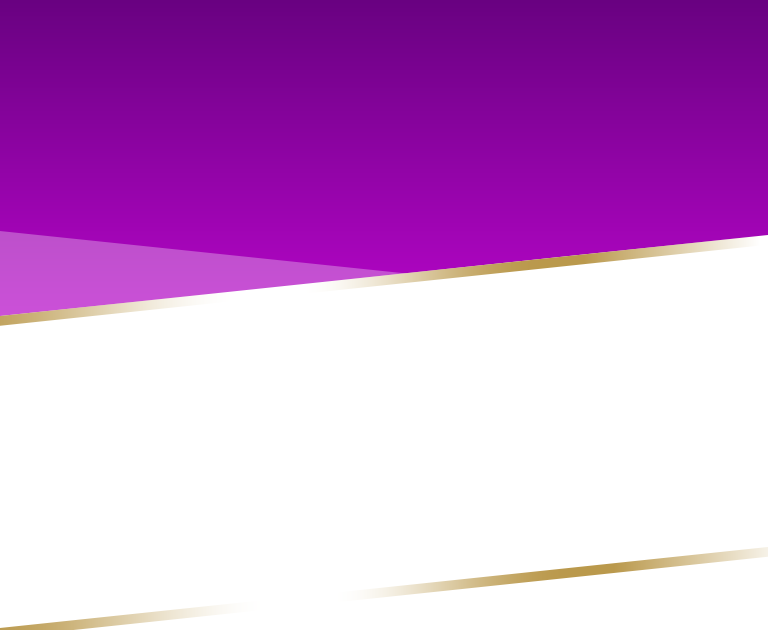
A Shadertoy shader for this background:

```glsl
// A purple header over white, cut by a rising diagonal, with a pale wedge at left.
// Two slanted gold ribbons fade in and out along their length. Straight edges are
// signed heights above a line; colours are layered with smooth coverage masks.

const vec3 WHITE = vec3(1.0);
const vec3 PURPLE_DARK = vec3(0.41, 0.005, 0.505);
const vec3 PURPLE_BRIGHT = vec3(0.67, 0.02, 0.745);
const vec3 GOLD = vec3(0.73, 0.60, 0.30);

const float SLOPE = 0.1286;
const float WEDGE_SLOPE = -0.1274;
const float HEADER_START = 0.4984;
const float WEDGE_START = 0.6333;
const float LOWER_START = 0.0032;
const float RIBBON_WIDTH = 0.0155;

// Height of p above a line starting at the left edge.
float heightAbove(vec2 p, float start, float slope) {
    return p.y - start - slope * p.x;
}

// Smooth coverage of the positive side of an edge.
float coverage(float height, float pixel) {
    return clamp(height / pixel + 0.5, 0.0, 1.0);
}

// Strength of the gold sheen along a ribbon.
float sheen(float x) {
    float leftGlow = 1.0 - smoothstep(-0.08, 0.31, x);
    float rise = smoothstep(0.39, 0.70, x);
    float fall = 1.0 - clamp((x - 0.76) / 0.23, 0.0, 1.0);
    return leftGlow + rise * fall;
}

// Lays a ribbon just below the line that begins at start.
vec3 addRibbon(vec3 base, vec2 p, float start, float shift, float pixel) {
    float height = heightAbove(p, start, SLOPE);
    float mask = coverage(height + RIBBON_WIDTH, pixel) - coverage(height, pixel);
    return mix(base, GOLD, mask * sheen(p.x - shift));
}

// Vertical purple gradient with the translucent wedge on top.
vec3 headerColor(vec2 p, float pixel) {
    vec3 purple = mix(PURPLE_DARK, PURPLE_BRIGHT, (1.0 - p.y) / 0.435);
    float wedge = coverage(-heightAbove(p, WEDGE_START, WEDGE_SLOPE), pixel);
    return mix(purple, WHITE, 0.3 * wedge);
}

void mainImage(out vec4 fragColor, in vec2 fragCoord) {
    vec2 p = fragCoord / iResolution.xy;
    float pixel = 1.0 / iResolution.y;

    // Header above the diagonal, white below
    float header = coverage(heightAbove(p, HEADER_START, SLOPE), pixel);
    vec3 color = mix(WHITE, headerColor(p, pixel), header);

    // Gold ribbons
    color = addRibbon(color, p, HEADER_START, 0.0, pixel);
    color = addRibbon(color, p, LOWER_START, 0.04, pixel);

    fragColor = vec4(clamp(color, 0.0, 1.0), 1.0);
}
```
